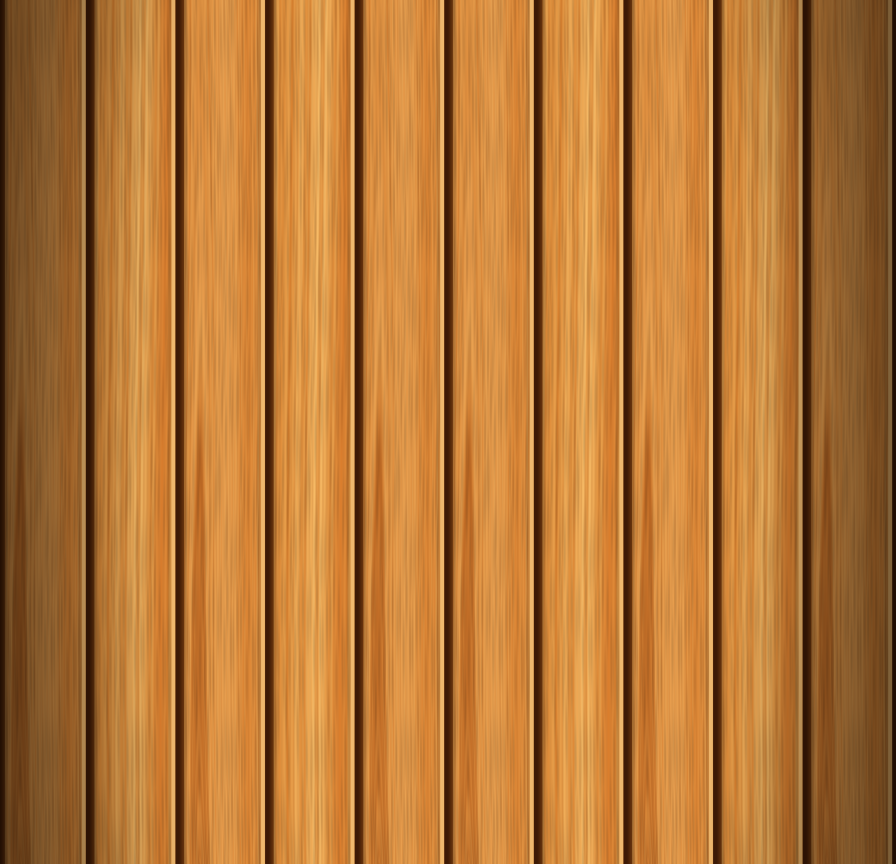
Give the GLSL for this texture, as a WebGL 1 fragment shader.

```glsl
precision highp float;
// Ten upright timber boards with dark joints and pale bevels, dimmed at the sides.
// Two grain types alternate: a pointed flame of nested arches, and straight pale
// streaks. Layered sines draw the grain, stretched cellular noise the pores.
uniform vec2 u_resolution;

vec2 hash2(vec2 p) {
  p = vec2(dot(p, vec2(127.1, 311.7)), dot(p, vec2(269.5, 183.3)));
  return fract(sin(p) * 4375.85);
}

// Distance to the nearest scattered point
float cellular(vec2 p) {
  vec2 cell = floor(p), f = fract(p);
  float nearest = 1.0;
  for (int j = -1; j <= 1; j++) {
    for (int i = -1; i <= 1; i++) {
      vec2 o = vec2(float(i), float(j));
      nearest = min(nearest, length(o + hash2(cell + o) - f));
    }
  }
  return nearest;
}

// Irregular stripes, roughly -1 to 1
float stripes(float t) {
  return 0.45 * sin(t * 19.0 + 1.3 * sin(t * 7.0))
       + 0.35 * sin(t * 43.0 + 2.0) + 0.25 * sin(t * 71.0 + sin(t * 11.0));
}

float band(float a, float b, float soft, float x) {
  return smoothstep(a - soft, a + soft, x) - smoothstep(b - soft, b + soft, x);
}

// Board with nested arches around a dark flame
vec3 flameBoard(vec2 p) {
  float q = p.x - 0.23 + 0.012 * sin(p.y * 7.0);
  float rings = sqrt(q * q * 41.0 + p.y);
  float grain = stripes(rings * 0.85 + 0.02 * sin(p.y * 9.0));
  vec3 col = mix(vec3(0.85, 0.58, 0.28), vec3(0.80, 0.49, 0.20), 0.5 + 0.5 * grain);
  col = mix(col, vec3(0.87, 0.62, 0.33), 0.45 * band(0.4, 0.62, 0.09, p.x));
  col = mix(col, vec3(0.80, 0.46, 0.16), 0.45 * band(0.7, 0.84, 0.06, p.x));
  // Paler halo above the tip, then the flame itself
  col = mix(col, vec3(0.88, 0.63, 0.34), 0.4 * band(0.8, 0.92, 0.05, rings));
  float flame = 1.0 - smoothstep(0.68, 0.79, rings);
  vec3 heart = mix(vec3(0.76, 0.44, 0.16), vec3(0.66, 0.35, 0.11), 0.5 + 0.5 * grain);
  return mix(col, heart, flame * (0.55 + 0.35 * smoothstep(0.0, 0.45, p.y)));
}

// Board with pale central streaks and orange flanks
vec3 streakBoard(vec2 p) {
  float x = p.x + 0.025 * sin(p.y * 4.0 + 0.6) + 0.05 * (0.5 - p.y) * p.x;
  float grain = stripes(x * 2.2 + 0.5);
  vec3 col = mix(vec3(0.86, 0.60, 0.29), vec3(0.80, 0.48, 0.18), 0.5 + 0.5 * grain);
  float pale = band(0.33, 0.68, 0.08, x);
  col = mix(col, vec3(0.91, 0.69, 0.38), pale * (0.55 - 0.4 * grain));
  col = mix(col, vec3(0.78, 0.45, 0.15), 0.6 * band(0.38, 0.41, 0.02, x));
  return mix(col, vec3(0.79, 0.43, 0.14), 0.65 * band(0.76, 0.88, 0.05, x));
}

void main() {
  vec2 uv = gl_FragCoord.xy / u_resolution;
  float along = uv.x * 10.0;
  float board = floor(along);
  vec2 p = vec2(fract(along), uv.y);
  float aa = 7.0 / u_resolution.x;

  // Boards 1 and 3 of every five carry streaks
  float kind = mod(board, 5.0);
  bool streaked = abs(kind - 1.0) < 0.5 || abs(kind - 3.0) < 0.5;
  vec3 col = streaked ? streakBoard(p) : flameBoard(p);

  // Fine long fibres and pores
  float pores = cellular(vec2(p.x * 26.0 + sin(p.y * 6.0) * 0.5, p.y * 9.0));
  col *= 0.95 + 0.10 * smoothstep(0.05, 0.6, pores);
  col *= 1.0 + 0.018 * sin(p.x * 150.0 + 2.0 * sin(p.y * 5.0 + p.x * 9.0));

  // Joint: shaded flanks, pale bevel on its left, dark slot
  float e = fract(along + 0.5) - 0.5;
  col *= 1.0 - 0.22 * band(0.04, 0.085, 0.025, e);
  col *= 1.0 - 0.13 * band(-0.125, -0.09, 0.015, e);
  col = mix(col, vec3(0.95, 0.74, 0.45), 0.9 * band(-0.087, -0.042, aa, e));
  vec3 slot = mix(vec3(0.24, 0.10, 0.02), vec3(0.40, 0.20, 0.05),
                  smoothstep(-0.01, 0.06, e));
  col = mix(col, slot, band(-0.042, 0.055, aa, e));

  // Darkening towards the left and right sides
  float reach = length((uv * 2.0 - 1.0) * vec2(1.0, 0.3));
  col *= 1.0 - 0.49 * smoothstep(0.6, 1.05, reach);
  gl_FragColor = vec4(col, 1.0);
}
```
